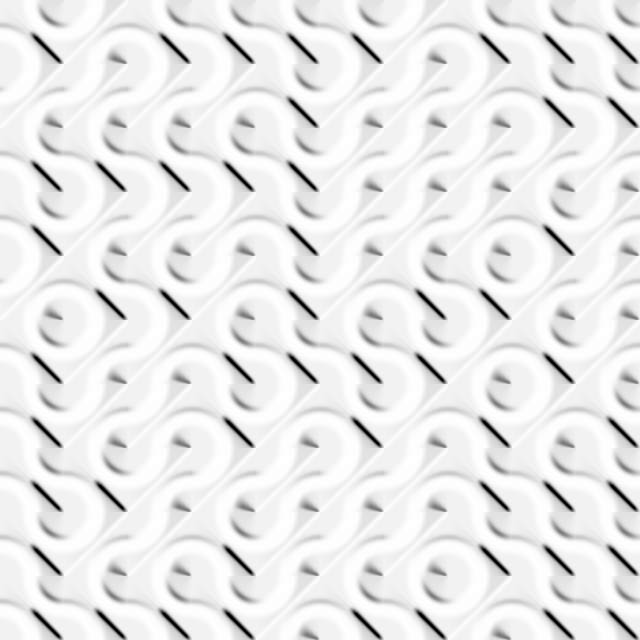
Reproduce this pattern procedurally as a WebGL 1 fragment shader.

```glsl
precision highp float;
// Ten by ten Truchet tiling of soft white ridges, with shaded hollows and dark diagonal creases.
uniform vec2 u_resolution;

float hash(vec2 p) {
  return fract(sin(dot(p, vec2(127.1, 311.7))) * 43758.5453);
}

float bell(float x, float width) {
  x /= width;
  return exp(-x * x);
}

// Darkness of the slopes around one arc; v is the offset from the arc's centre.
float slopeShade(vec2 v) {
  float r = length(v);
  float d = abs(r - 0.5);
  vec2 downhill = v / max(r, 0.001) * (r < 0.5 ? -1.0 : 1.0);

  // Faint haze in the hollows, deeper where they face right
  float haze = (0.045 + 0.065 * max(downhill.x, 0.0)) * smoothstep(0.08, 0.2, d);

  // Rim shadow: a strong crescent inside the ring, a faint line outside
  float inner = 0.5 * pow(max(dot(downhill, vec2(0.6, 0.8)), 0.0), 5.0);
  float outer = 0.2 * pow(max(downhill.y, 0.0), 3.0);
  float rim = bell(d - 0.105, 0.05) * mix(inner, outer, smoothstep(0.48, 0.52, r));
  return haze + rim;
}

// Tapered shadow running from the upper left into the ring's centre.
float wedgeShade(vec2 v) {
  float along = dot(v, vec2(-0.94, 0.34));
  float across = dot(v, vec2(0.34, 0.94));
  float width = across > 0.0 ? 0.02 + 0.3 * max(along, 0.0) : 0.015 + 0.12 * max(along, 0.0);
  float span = smoothstep(0.0, 0.06, along) * smoothstep(0.4, 0.2, along);
  return 0.42 * bell(across, width) * span;
}

// Black stroke from the tile's centre to its lower right corner.
float strokeShade(vec2 q) {
  float along = q.x - q.y;
  float across = (q.x + q.y) * 0.7071 + 0.016;
  float span = smoothstep(-0.08, 0.2, along) * smoothstep(1.03, 0.82, along);
  float halo = across < 0.0 ? 0.1 * bell(across, 0.12) : 0.0;
  float width = mix(0.042, 0.032, along);
  return span * (0.95 * bell(across, width) + halo);
}

void main() {
  vec2 p = gl_FragCoord.xy / u_resolution.y * 10.0;
  vec2 tile = floor(p);
  vec2 f = fract(p);
  vec2 q = f - 0.5;
  float shade;

  if (hash(tile) < 0.5) {
    // Arcs around the lower left and upper right corners
    vec2 corner = q.x + q.y < 0.0 ? vec2(0.0) : vec2(1.0);
    shade = slopeShade(f - corner) + strokeShade(q);
  } else {
    // Arcs around the upper left and lower right corners, with a pale crease between
    bool lower = q.x > q.y;
    vec2 corner = lower ? vec2(1.0, 0.0) : vec2(0.0, 1.0);
    float crease = abs(q.x - q.y) * 0.7071;
    shade = slopeShade(f - corner) * smoothstep(-0.02, 0.07, crease);
    if (lower) shade += wedgeShade(f - corner);
  }

  gl_FragColor = vec4(vec3(clamp(0.995 - shade, 0.0, 1.0)), 1.0);
}
```
